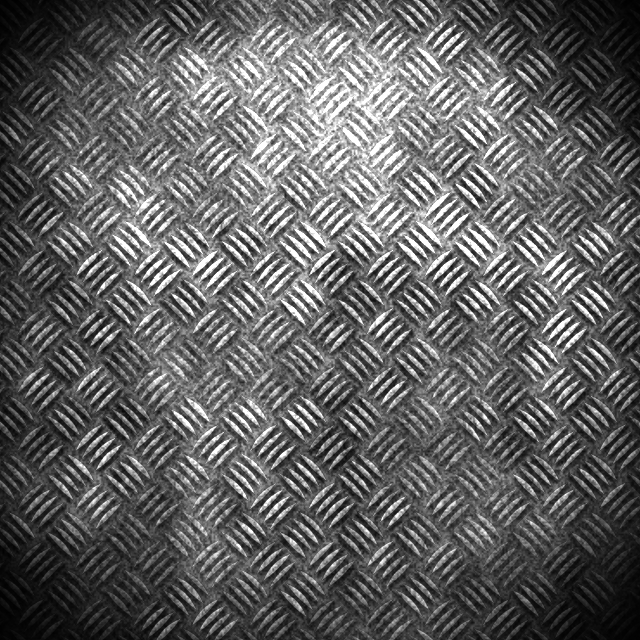
Write a WebGL 1 fragment shader that draws this texture.

```glsl
precision highp float;
// Worn steel tread plate: four-bar groups in a diagonal basket weave, grainy and vignetted.

uniform vec2 u_resolution;

const float REPEATS = 11.0;       // pattern periods across and down
const float BAR_SPACING = 0.228;  // the values below are in units of one group cell
const float BAR_HALF_LENGTH = 0.47;
const float BAR_HALF_WIDTH = 0.071;
const float BAR_BOW = 0.035;

const float PLATE_GREY = 0.41;
const float SHADOW_GREY = 0.13;
const float BAR_GREY = 0.64;
const float HIGHLIGHT_GREY = 0.98;

float hash(vec2 p) {
  vec3 q = fract(p.xyx * 0.1031);
  q += dot(q, q.yzx + 33.33);
  return fract((q.x + q.y) * q.z);
}

float valueNoise(vec2 p) {
  vec2 cell = floor(p);
  vec2 f = fract(p);
  f = f * f * (3.0 - 2.0 * f);
  float low = mix(hash(cell), hash(cell + vec2(1.0, 0.0)), f.x);
  float high = mix(hash(cell + vec2(0.0, 1.0)), hash(cell + 1.0), f.x);
  return mix(low, high, f.y);
}

float fbm(vec2 p) {
  float sum = 0.0;
  float amplitude = 0.5;
  for (int i = 0; i < 4; i++) {
    sum += amplitude * valueNoise(p);
    p = p * 2.03 + 17.3;
    amplitude *= 0.5;
  }
  return sum / 0.9375;
}

// Coverage of a pointed bar lying along x.
float barMask(vec2 p, float halfWidth, float blur) {
  float t = p.x / BAR_HALF_LENGTH;
  float taper = 1.0 - t * t;
  return 1.0 - smoothstep(-blur, blur, abs(p.y) - halfWidth * taper);
}

// Grey level of one group; x runs along the bars, y points to the light.
float groupGrey(vec2 p, vec2 id, float grime, float blur) {
  float shadow = 0.0;
  float metal = 0.0;
  float metalGrey = 0.0;
  p.y -= BAR_BOW * (1.0 - 4.0 * p.x * p.x);
  for (int i = 0; i < 4; i++) {
    float k = float(i);
    float wear = hash(id * 4.0 + vec2(k, 7.0 + k));
    vec2 q = p - vec2((wear - 0.5) * 0.03, (k - 1.5) * BAR_SPACING);
    float width = BAR_HALF_WIDTH * mix(0.88, 1.1, wear);
    float mask = barMask(q, width, blur);
    float shine = smoothstep(-0.6, 0.55, q.y / width);
    float grey = mix(BAR_GREY, HIGHLIGHT_GREY, shine) * mix(0.8, 1.06, wear);
    metalGrey = mix(metalGrey, grey, mask);
    metal = max(metal, mask);
    shadow = max(shadow, barMask(q + vec2(0.0, 0.085), 0.105, 0.035 + blur));
  }
  float ground = mix(PLATE_GREY, SHADOW_GREY, shadow * mix(0.7, 1.0, grime));
  return mix(ground, metalGrey, metal);
}

// Nearest group of the diagonal checkerboard, bars turned in every other cell.
float treadGrey(vec2 p, float grime, float pixel) {
  vec2 tile = vec2(p.x, 1.0 - p.y) * REPEATS - 0.2;
  vec2 diagonal = vec2(tile.x + tile.y, tile.x - tile.y);
  vec2 id = floor(diagonal + 0.5);
  vec2 local = diagonal - id;
  float turned = mod(id.x + id.y, 2.0);
  local = mix(local, vec2(local.y, -local.x), turned);
  float blur = 0.008 + pixel * REPEATS * 0.9;
  float tone = mix(0.85, 1.13, hash(id + 61.0));
  return groupGrey(local, id + 40.0, grime, blur) * tone;
}

// Soft lamp above the centre with dark corners.
float lighting(vec2 p) {
  vec2 fromLamp = (p - vec2(0.56, 0.83)) * vec2(2.1, 2.3);
  float lamp = 0.83 + 0.66 * exp(-dot(fromLamp, fromLamp));
  float vignette = 1.0 - 0.97 * smoothstep(0.33, 0.73, length(p - 0.5));
  return lamp * vignette;
}

void main() {
  float side = min(u_resolution.x, u_resolution.y);
  vec2 p = gl_FragCoord.xy / side;

  // Surface layers
  float grime = fbm(p * 9.0 + 3.0);
  float grain = valueNoise(p * 370.0) * 0.6 + valueNoise(p * 190.0 + 9.0) * 0.4;
  float scratches = valueNoise(p * vec2(260.0, 45.0) + p.y * 30.0);
  float haze = smoothstep(0.45, 0.8, fbm(p * 7.0 + 31.0) + 0.12 * p.y);

  // Relief, then wear over it
  float grey = treadGrey(p, grime, 1.0 / side);
  grey = mix(grey, 0.5, haze * 0.45);
  grey *= 1.0 + (grain - 0.5) * 0.95 + (scratches - 0.5) * 0.25;
  grey *= mix(1.22, 0.8, smoothstep(0.25, 0.75, grime));
  grey += (grain - 0.5) * 0.09;

  gl_FragColor = vec4(vec3(clamp(grey * lighting(p), 0.0, 1.0)), 1.0);
}
```
